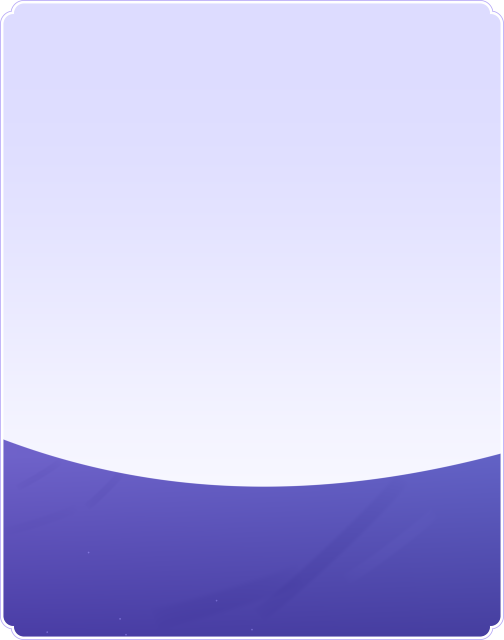
Give the GLSL for this background, as a Shadertoy shader.

```glsl
// A notched card with a pale lavender sky above a curved violet base with faint brush strokes.

const float ASPECT = 0.789;          // card width over height
const float NOTCH = 0.0165;          // depth of the corner steps
const float CORNER_RADIUS = 0.021;
const float RIM_WIDTH = 0.0054;
const float LINE_WIDTH = 0.0014;
const vec2 BOWL_LOW = vec2(0.413, 0.2396);
const float BOWL_BEND = 0.408;
const float BOWL_SKEW = 0.0875;
const int SPARKLES = 6;

const vec3 WHITE = vec3(1.0);
const vec3 LILAC_LINE = vec3(0.74, 0.69, 0.97);
const vec3 SKY_TOP = vec3(0.867, 0.863, 1.0);
const vec3 SKY_LOW = vec3(0.98, 0.98, 1.0);
const vec3 BASE_TOP_LEFT = vec3(0.435, 0.385, 0.79);
const vec3 BASE_TOP_RIGHT = vec3(0.385, 0.385, 0.775);
const vec3 BASE_LOW_LEFT = vec3(0.285, 0.235, 0.645);
const vec3 BASE_LOW_RIGHT = vec3(0.27, 0.24, 0.62);

float hash(float n) {
    return fract(sin(n * 127.1) * 43758.5453);
}

float roundedBox(vec2 p, vec2 halfSize, float radius) {
    vec2 q = abs(p) - halfSize + radius;
    return length(max(q, 0.0)) + min(max(q.x, q.y), 0.0) - radius;
}

// Two crossed rounded boxes leave a step at each corner
float cardDistance(vec2 p) {
    vec2 halfSize = 0.5 * vec2(ASPECT, 1.0);
    float wide = roundedBox(p - halfSize, halfSize - vec2(0.0, NOTCH), CORNER_RADIUS);
    float tall = roundedBox(p - halfSize, halfSize - vec2(NOTCH, 0.0), CORNER_RADIUS);
    return min(wide, tall);
}

// Soft, slightly bowed stroke that tapers towards both ends
float stroke(vec2 p, vec2 a, vec2 b, float width) {
    vec2 along = b - a;
    float t = clamp(dot(p - a, along) / dot(along, along), 0.0, 1.0);
    float taper = sqrt(4.0 * t * (1.0 - t));
    vec2 bow = normalize(vec2(along.y, -along.x)) * 0.03 * length(along) * taper;
    float d = length(p - a - along * t - bow);
    return taper * (1.0 - smoothstep(0.45 * width, width, d));
}

vec3 skyColor(float y) {
    return mix(SKY_LOW, SKY_TOP, smoothstep(0.0, 1.0, 0.12 + 0.88 * clamp((y - 0.18) / 0.74, 0.0, 1.0)));
}

vec3 baseColor(vec2 p) {
    float across = p.x / ASPECT;
    vec3 low = mix(BASE_LOW_LEFT, BASE_LOW_RIGHT, across);
    vec3 high = mix(BASE_TOP_LEFT, BASE_TOP_RIGHT, across);
    vec3 color = mix(low, high, clamp(p.y / 0.29, 0.0, 1.0));

    // Brush strokes: shade darkens, light brightens
    float shade = stroke(p, vec2(0.403, 0.04), vec2(0.63, 0.255), 0.016);
    shade += 0.7 * stroke(p, vec2(0.24, 0.035), vec2(0.47, 0.105), 0.022);
    shade += 0.7 * stroke(p, vec2(0.026, 0.238), vec2(0.095, 0.28), 0.007);
    shade += 0.8 * stroke(p, vec2(0.135, 0.208), vec2(0.19, 0.262), 0.008);
    shade += 0.4 * stroke(p, vec2(0.007, 0.17), vec2(0.12, 0.207), 0.009);
    float light = stroke(p, vec2(0.54, 0.095), vec2(0.68, 0.2), 0.012);
    color += 0.012 * light - 0.02 * shade;

    // Tiny sparkles
    for (int i = 0; i < SPARKLES; i++) {
        float seed = float(i) + 1.0;
        vec2 center = vec2(hash(seed) * ASPECT, 0.008 + 0.2 * pow(hash(seed + 31.0), 3.0));
        float glow = 1.0 - smoothstep(0.0004, 0.0022, length(p - center));
        color += 0.16 * glow;
    }
    return color;
}

void mainImage(out vec4 fragColor, in vec2 fragCoord) {
    vec2 p = fragCoord / iResolution.xy * vec2(ASPECT, 1.0);
    float pixel = 1.0 / iResolution.y;

    // Sky above the bowl curve, violet below
    float u = p.x - BOWL_LOW.x;
    float bowl = BOWL_LOW.y + u * u * (BOWL_BEND - BOWL_SKEW * u);
    float slope = u * (2.0 * BOWL_BEND - 3.0 * BOWL_SKEW * u);
    float above = (p.y - bowl) / sqrt(1.0 + slope * slope);
    vec3 color = mix(baseColor(p), skyColor(p.y), smoothstep(-0.7 * pixel, 0.7 * pixel, above));

    // White rim with a thin lilac outline
    float d = cardDistance(p);
    float aa = 0.6 * pixel;
    color = mix(color, WHITE, smoothstep(-aa, aa, d + RIM_WIDTH));
    color = mix(color, LILAC_LINE, smoothstep(-aa, aa, d + LINE_WIDTH));
    color = mix(color, WHITE, smoothstep(-aa, aa, d));

    fragColor = vec4(color, 1.0);
}
```
